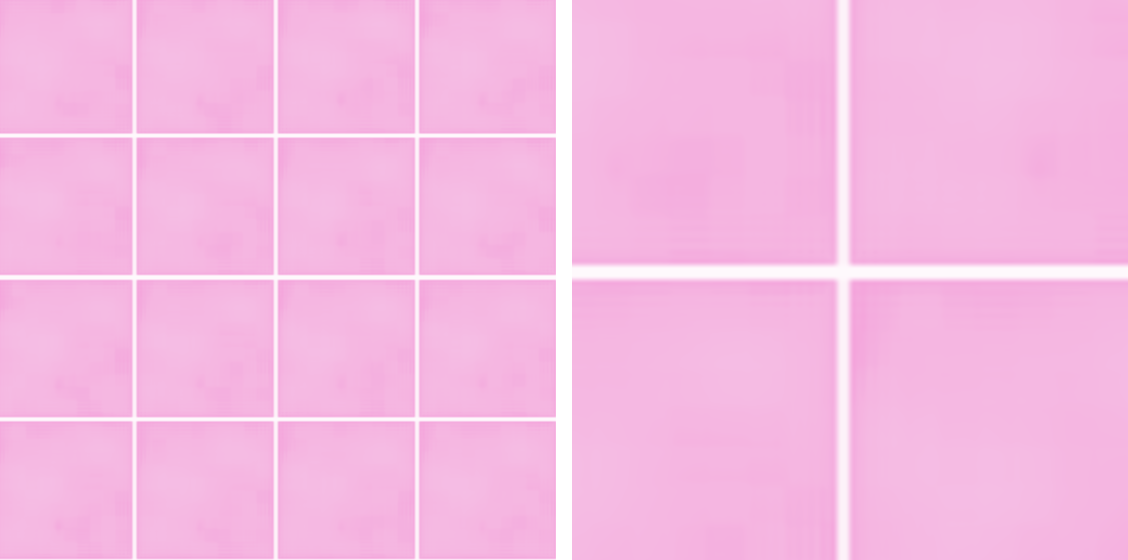
Left: the whole. Right: its middle third, enlarged.
Give the GLSL for this pattern, as a WebGL 2 fragment shader.

```glsl
#version 300 es
precision highp float;
// Glossy pink square tiles, four by four, with soft white grout and faint blotches.
uniform vec2 u_resolution;
out vec4 outColor;

const vec2 PITCH = vec2(0.2523, 0.2533);      // tile size, in canvas heights
const vec2 ORIGIN = vec2(-0.0121, -0.0020);   // grout crossing at the lower left
const vec2 GROUT_HALF = vec2(0.0039, 0.0038); // half widths: upright, level
const vec2 GROUT_SOFT = vec2(0.0030, 0.0026); // feathering: upright, level
const float MIDDLE_EXTRA = 0.0007;            // the middle level joint is thicker
const vec3 PINK = vec3(0.960, 0.712, 0.881);
const vec3 PALE_PINK = vec3(0.962, 0.746, 0.897);
const vec3 DEEP_PINK = vec3(0.952, 0.600, 0.846);
const vec3 GROUT_UPRIGHT = vec3(0.992, 0.950, 0.975);
const vec3 GROUT_LEVEL = vec3(0.998, 0.975, 0.990);

vec2 hashGradient(vec2 cell) {
    vec3 q = fract(cell.xyx * vec3(0.1031, 0.1030, 0.0973));
    q += dot(q, q.yzx + 33.33);
    float angle = 6.28318 * fract((q.x + q.y) * q.z);
    return vec2(cos(angle), sin(angle));
}

float gradientNoise(vec2 p) {
    vec2 cell = floor(p), f = p - cell;
    vec2 w = f * f * f * (f * (f * 6.0 - 15.0) + 10.0);
    vec2 e = vec2(0.0, 1.0);
    float a = dot(hashGradient(cell), f);
    float b = dot(hashGradient(cell + e.yx), f - e.yx);
    float c = dot(hashGradient(cell + e.xy), f - e.xy);
    float d = dot(hashGradient(cell + e.yy), f - e.yy);
    return mix(mix(a, b, w.x), mix(c, d, w.x), w.y);
}

// Soft elliptical spot in tile coordinates.
float spot(vec2 p, vec2 centre, vec2 radius) {
    vec2 d = (p - centre) / radius;
    return exp(-dot(d, d));
}

// Noise held nearly flat over small squares, with softened joins.
float blockNoise(vec2 p, float blocks) {
    vec2 q = p * blocks;
    vec2 f = fract(q);
    vec2 snapped = floor(q) + smoothstep(0.3, 0.7, f);
    return gradientNoise(snapped * 0.43 + 7.3);
}

// Shading shared by all tiles: positive is pale, negative is deep.
float glazeTone(vec2 t) {
    float tone = 0.80 * spot(t, vec2(0.28, 0.54), vec2(0.25, 0.20));
    tone += 0.65 * spot(t, vec2(0.76, 0.74), vec2(0.20, 0.14));
    tone += 0.45 * spot(t, vec2(0.22, 0.18), vec2(0.18, 0.14));
    tone -= 0.12 * spot(t, vec2(0.75, 0.34), vec2(0.28, 0.24));
    tone -= 0.38 * spot(t, vec2(0.03, 0.80), vec2(0.07, 0.22));
    tone -= 0.16 * spot(t, vec2(0.38, 0.99), vec2(0.55, 0.10));
    return tone;
}

// Small differences from tile to tile, including a faint smudge.
float wearTone(vec2 t, vec2 id) {
    vec2 shift = id * vec2(17.0, 29.0);
    float tone = 0.36 * blockNoise(t + 3.0, 11.0);
    tone += 0.24 * blockNoise(t + shift, 11.0);
    tone += 0.12 * gradientNoise(t * 4.0 + shift);
    float strength = 0.20 + 0.18 * gradientNoise(id * 0.7 + 4.35);
    return tone - strength * spot(t, vec2(0.46, 0.24), vec2(0.03, 0.06));
}

// Faint ripples running parallel to the tile edges.
float edgeRipple(vec2 t, vec2 edge) {
    vec2 fade = exp(-edge / 0.017);
    vec2 wave = sin(edge * 900.0);
    float breakup = 0.6 + gradientNoise(t * 7.0);
    return 0.22 * breakup * dot(fade, wave);
}

float groutMask(float distanceToLine, float halfWidth, float soft) {
    return 1.0 - smoothstep(halfWidth - soft, halfWidth + soft, distanceToLine);
}

void main() {
    // Repeat the tile and measure the distance to its joints.
    vec2 p = gl_FragCoord.xy / u_resolution.y;
    vec2 grid = (p - ORIGIN) / PITCH;
    vec2 id = floor(grid), t = fract(grid);
    vec2 edge = min(t, 1.0 - t) * PITCH;
    vec2 groutHalf = GROUT_HALF;
    groutHalf.y += MIDDLE_EXTRA * max(0.0, 1.0 - abs(floor(grid.y + 0.5) - 2.0));

    // Glaze
    float tone = glazeTone(t) + wearTone(t, id) + edgeRipple(t, edge);
    vec3 color = mix(PINK, PALE_PINK, clamp(tone, 0.0, 1.0));
    color = mix(color, DEEP_PINK, clamp(-tone, 0.0, 1.0));

    // Deeper rim beside each joint
    vec2 rim = exp(-max(edge - groutHalf, 0.0) / 0.0036);
    color = mix(color, DEEP_PINK, 0.70 * max(rim.x, rim.y));

    // Grout: level joints are brighter and lie over the upright ones
    vec2 soft = max(GROUT_SOFT, vec2(1.0 / u_resolution.y));
    color = mix(color, GROUT_UPRIGHT, groutMask(edge.x, groutHalf.x, soft.x));
    color = mix(color, GROUT_LEVEL, groutMask(edge.y, groutHalf.y, soft.y));
    outColor = vec4(color, 1.0);
}
```
